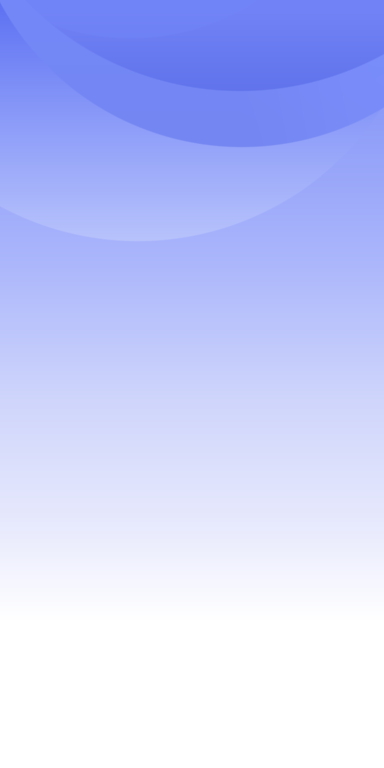
Give the GLSL for this background, as a Shadertoy shader.

```glsl
// A pale sky fading from periwinkle blue to white, with large overlapping
// discs hanging from the top edge. Each disc is a circle distance function
// with its own vertical gradient, blended from back to front.

// Antialiased coverage of a disc, given its lowest point and radius
float disc(vec2 p, vec2 lowest, float radius) {
    float d = length(p - lowest + vec2(0.0, radius)) - radius;
    float pixel = 1.0 / iResolution.x;
    return 1.0 - smoothstep(-pixel, pixel, d);
}

// Linear blend of two colours between two depths
vec3 ramp(vec3 upper, vec3 lower, float start, float end, float depth) {
    return mix(upper, lower, clamp((depth - start) / (end - start), 0.0, 1.0));
}

vec3 skyColor(float depth) {
    vec3 sky = ramp(vec3(0.46, 0.53, 0.96), vec3(0.665, 0.71, 0.985), 0.0, 0.67, depth);
    sky = ramp(sky, vec3(0.81, 0.835, 0.985), 0.67, 1.04, depth);
    sky = ramp(sky, vec3(0.90, 0.91, 0.99), 1.04, 1.35, depth);
    return ramp(sky, vec3(1.0), 1.35, 1.62, depth);
}

void mainImage(out vec4 fragColor, in vec2 fragCoord) {
    // Canvas width is one unit; y is the depth below the top edge
    vec2 p = vec2(fragCoord.x, iResolution.y - fragCoord.y) / iResolution.x;
    vec3 color = skyColor(p.y);

    // Wide pale disc, deep blue above and luminous at its lower rim
    vec3 pale = ramp(vec3(0.36, 0.44, 0.95), vec3(0.56, 0.62, 0.975), 0.0, 0.34, p.y);
    pale = ramp(pale, vec3(0.72, 0.765, 0.985), 0.34, 0.63, p.y);
    color = mix(color, pale, disc(p, vec2(0.359, 0.628), 0.755));

    // Middle disc, almost flat blue
    vec3 middle = ramp(vec3(0.45, 0.53, 0.97), vec3(0.455, 0.525, 0.945), 0.0, 0.38, p.y);
    middle += 0.02 * smoothstep(0.6, 1.0, p.x);
    color = mix(color, middle, disc(p, vec2(0.630, 0.383), 0.715));

    // Front disc, darkening towards its rim
    vec3 front = ramp(vec3(0.44, 0.51, 0.96), vec3(0.38, 0.45, 0.92), 0.03, 0.24, p.y);
    color = mix(color, front, disc(p, vec2(0.625, 0.237), 0.779));

    // Faint highlight along the top
    color = mix(color, vec3(0.45, 0.53, 0.98), 0.35 * disc(p, vec2(0.34, 0.10), 0.60));

    fragColor = vec4(color, 1.0);
}
```
